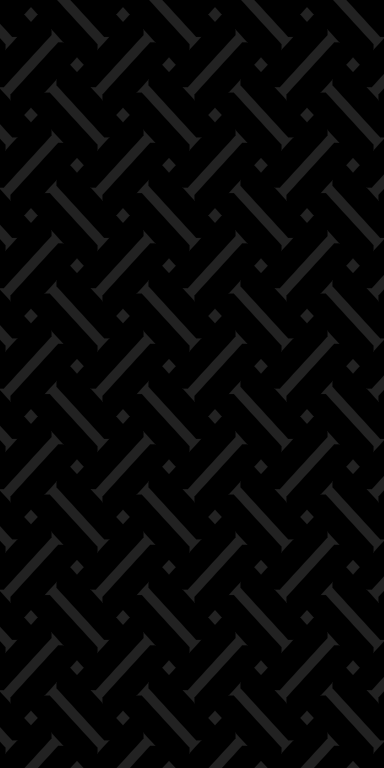
Write a WebGL 1 fragment shader that draws this pattern.

```glsl
precision highp float;

// Basket-like weave of flared diagonal bars with small diamonds in the gaps.
// Each stretched cell holds two crossing bar directions and two diamonds,
// all drawn as distance functions around wrapped lattice offsets.

uniform vec2 u_resolution;

// Lengths below are in canvas widths.
const vec2 CELL_SIZE = vec2(0.2396, 0.2617);
const vec2 LATTICE_ORIGIN = vec2(0.0807, 1.9622);

// Lengths below are in cells.
const float BAR_HALF_LENGTH = 0.406;
const float BAR_HALF_WIDTH = 0.051;
const float FLARE = 0.039;
const float DIAMOND_RADIUS = 0.0735;

const vec3 BACKGROUND = vec3(0.0);
const vec3 INK = vec3(0.133);

const float DIAGONAL = 0.70711;

// Offset from the nearest lattice point shifted by center.
vec2 wrapAround(vec2 p, vec2 center) {
  return fract(p - center + 0.5) - 0.5;
}

float diamondDistance(vec2 p) {
  return (abs(p.x) + abs(p.y) - DIAMOND_RADIUS) * DIAGONAL;
}

// Bar rising to the right, with both ends flaring out at 45 degrees.
float barDistance(vec2 p) {
  float along = abs(p.x + p.y) * DIAGONAL;
  float across = abs(p.x - p.y) * DIAGONAL;
  float shaft = across - BAR_HALF_WIDTH;
  float flare = (shaft - (along - BAR_HALF_LENGTH + FLARE)) * DIAGONAL;
  return max(along - BAR_HALF_LENGTH, min(shaft, flare));
}

void main() {
  vec2 p = (gl_FragCoord.xy / u_resolution.x - LATTICE_ORIGIN) / CELL_SIZE;

  // Diamonds at cell corners and centers.
  float d = min(diamondDistance(wrapAround(p, vec2(0.0))),
                diamondDistance(wrapAround(p, vec2(0.5))));

  // Rising bars between rows, falling bars between columns.
  vec2 rising = wrapAround(p, vec2(0.0, 0.5));
  vec2 falling = wrapAround(p, vec2(0.5, 0.0));
  d = min(d, barDistance(rising));
  d = min(d, barDistance(vec2(falling.x, -falling.y)));

  // Edge blend about one pixel wide.
  float pixel = 1.0 / (u_resolution.x * CELL_SIZE.x);
  float coverage = clamp(0.5 - d / pixel, 0.0, 1.0);
  gl_FragColor = vec4(mix(BACKGROUND, INK, coverage), 1.0);
}
```
